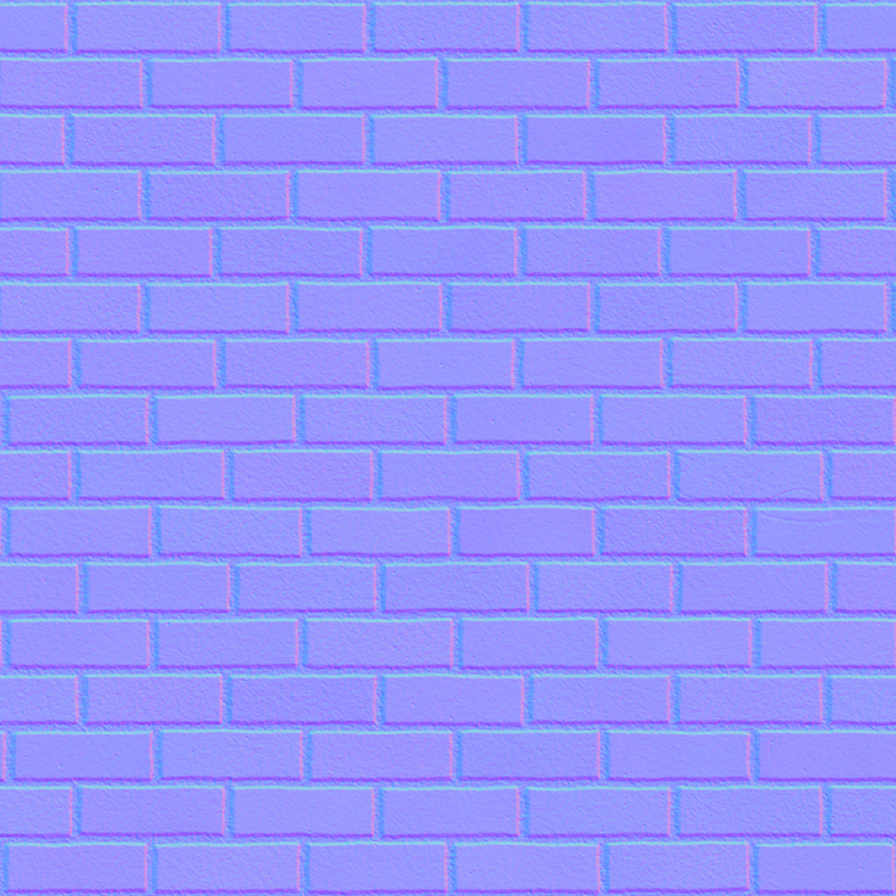
Write a Shadertoy shader that draws this texture map.

```glsl
// Tiling tangent-space normal map of a running-bond brick wall with grainy mortar.

const vec2  BRICKS       = vec2(6.0, 16.0);     // repeats across and down
const float RELIEF       = 0.0020;              // brick height above the mortar
const vec2  MORTAR_HALF  = vec2(0.0016, 0.0022);
const vec2  RAMP_LOW     = vec2(0.0085, 0.0062); // bevel widths: left, bottom
const vec2  RAMP_HIGH    = vec2(0.0046, 0.0045); // bevel widths: right, top
const float ROW_DRIFT    = 0.030;               // slow sideways drift, in bricks
const float ROW_JITTER   = 0.035;
const float JOINT_JITTER = 0.045;
const float EDGE_JITTER  = 0.0016;
const float TILT         = 0.016;
const float BRICK_GRAIN  = 0.085;               // grain as a slope
const float MORTAR_GRAIN = 0.19;
const float PIT_DEPTH    = 0.0005;
const float CRACK_DEPTH  = 0.0003;
const float FACE_LEAN    = 0.05;                // slope difference between bricks
const float FACE_WAVE    = 0.05;                // slow slope change over the wall
const vec2  BASE_SLOPE   = vec2(0.205, 0.180);
const vec2  MORTAR_SLOPE = vec2(0.100, 0.190);
const float SAMPLE_STEP  = 0.0010;
const float TAU          = 6.2831853;

vec2 hash22(vec2 cell) {
    vec3 q = fract(cell.xyx * vec3(0.1031, 0.1030, 0.0973));
    q += dot(q, q.yzx + 33.33);
    return fract((q.xx + q.yz) * q.zy);
}

float cornerGradient(vec2 cell, vec2 offset, vec2 period) {
    return dot(hash22(mod(cell, period) + period) * 2.0 - 1.0, offset);
}

// Gradient noise over the unit square, wrapping after "period" cells.
float wrappedNoise(vec2 uv, vec2 period) {
    vec2 p = uv * period;
    vec2 cell = floor(p);
    vec2 f = p - cell;
    vec2 w = f * f * f * (f * (f * 6.0 - 15.0) + 10.0);
    vec2 e = vec2(1.0, 0.0);
    float low  = mix(cornerGradient(cell, f, period),
                     cornerGradient(cell + e, f - e, period), w.x);
    float high = mix(cornerGradient(cell + e.yx, f - e.yx, period),
                     cornerGradient(cell + 1.0, f - 1.0, period), w.x);
    return mix(low, high, w.y);
}

// Position of the joint left of a brick, in brick lengths.
float jointPosition(float index, float row) {
    vec2 id = vec2(mod(index, BRICKS.x), row);
    return index + JOINT_JITTER * (hash22(id + 11.0).x - 0.5);
}

// Brick coverage: 0 in the mortar, 1 on the face; also gives the brick's id.
float brickCover(vec2 uv, out vec2 id) {
    vec2 p = uv;
    p.x += 0.0016 * wrappedNoise(uv, vec2(40.0)) + 0.0008 * wrappedNoise(uv, vec2(150.0));
    p.y += 0.0026 * wrappedNoise(uv + 0.37, vec2(18.0, 32.0))
         + 0.0010 * wrappedNoise(uv + 0.61, vec2(130.0));
    float rowIndex = floor(p.y * BRICKS.y);
    float row = mod(rowIndex, BRICKS.y);

    // Alternate rows move half a brick; each row also drifts a little.
    float x = p.x * BRICKS.x + 0.5 * mod(row, 2.0)
            - ROW_DRIFT * sin(TAU * (row + 0.5) / BRICKS.y)
            - ROW_JITTER * (hash22(vec2(row, 71.0)).x - 0.5);
    float column = floor(x);
    if (x < jointPosition(column, row)) column -= 1.0;
    else if (x > jointPosition(column + 1.0, row)) column += 1.0;
    id = vec2(mod(column, BRICKS.x), row);

    float left = jointPosition(column, row);
    float right = jointPosition(column + 1.0, row);
    vec2 size = vec2(right - left, 1.0) / BRICKS;
    vec2 local = vec2((x - left) / BRICKS.x, p.y - rowIndex / BRICKS.y);
    float lean = TILT * (hash22(id + 23.0).x - 0.5) * (local.x - 0.5 * size.x);
    vec2 jitter = EDGE_JITTER * (hash22(id + 37.0) - 0.5);

    vec2 low  = local - MORTAR_HALF + vec2(0.0, lean + jitter.x);
    vec2 high = size - local - MORTAR_HALF + vec2(0.0, jitter.y - lean);
    vec2 ramp = smoothstep(vec2(0.0), RAMP_LOW, low)
              * smoothstep(vec2(0.0), RAMP_HIGH, high);
    return ramp.x * ramp.y;
}

float wallHeight(vec2 uv) {
    vec2 id;
    float cover = brickCover(uv, id);
    vec2 character = hash22(id + 53.0);
    float grain = wrappedNoise(uv, vec2(280.0)) / 280.0
                + 0.45 * wrappedNoise(uv + 0.23, vec2(140.0)) / 140.0;
    float roughness = mix(MORTAR_GRAIN, BRICK_GRAIN * mix(0.7, 1.3, character.x), cover);

    // Small pits on the faces, and a faint hairline crack on a few bricks.
    float pits = smoothstep(0.36, 0.62, wrappedNoise(uv + 0.71, vec2(190.0)));
    float crackLine = abs(wrappedNoise(uv + 0.13, vec2(10.0, 24.0)) - 0.12);
    float crack = (1.0 - smoothstep(0.0, 0.05, crackLine)) * step(0.97, character.y);
    return RELIEF * cover + roughness * grain
         - cover * (PIT_DEPTH * pits + CRACK_DEPTH * crack);
}

void mainImage(out vec4 fragColor, in vec2 fragCoord) {
    vec2 uv = fragCoord / iResolution.xy;
    vec2 dx = vec2(SAMPLE_STEP, 0.0);
    vec2 dy = dx.yx;
    vec2 rise = vec2(wallHeight(uv + dx) - wallHeight(uv - dx),
                     wallHeight(uv + dy) - wallHeight(uv - dy)) / (2.0 * SAMPLE_STEP);

    // Each face leans its own way; the bevels turn away from the rise.
    vec2 id;
    float cover = brickCover(uv, id);
    vec2 faceSlope = BASE_SLOPE + FACE_LEAN * (hash22(id + 89.0) - 0.5)
                   + FACE_WAVE * vec2(wrappedNoise(uv, vec2(9.0)),
                                      wrappedNoise(uv + 0.43, vec2(12.0)));
    vec2 slope = mix(MORTAR_SLOPE, faceSlope, cover) - rise;
    vec3 normal = normalize(vec3(slope, 1.0));
    fragColor = vec4(min(normal * 0.5 + 0.5 + vec3(0.0, 0.0, 0.015), 1.0), 1.0);
}
```
